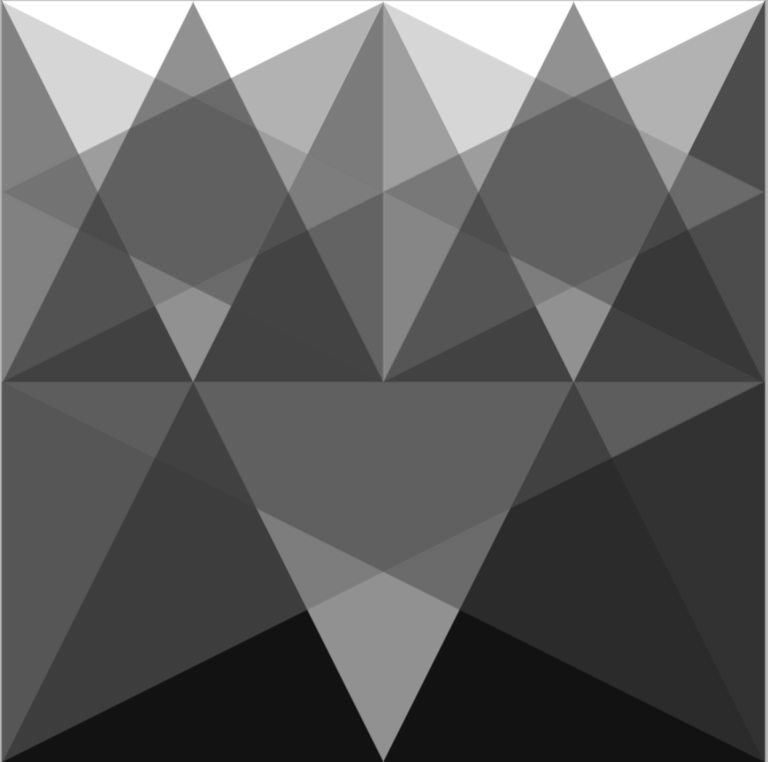
Write a WebGL 1 fragment shader that draws this background.

```glsl
precision highp float;

uniform vec2 u_resolution;

// Coverage of a triangle whose base is the unit side at along = 0 and apex at along = 1.
float wedge(float along, float across, float soft) {
    float inside = (1.0 - 2.0 * abs(across - 0.5) - along) / sqrt(5.0);
    return smoothstep(-soft, soft, inside);
}

// Four overlapping triangles, one on each side of the unit square.
float panel(vec2 p, float under, float soft) {
    float shade = mix(under, 1.0, wedge(1.0 - p.y, p.x, soft));
    shade = mix(shade, 0.675, 0.5 * wedge(p.x, p.y, soft));
    shade = mix(shade, 0.395, 0.5 * wedge(1.0 - p.x, p.y, soft));
    return mix(shade, 0.14, 0.5 * wedge(p.y, p.x, soft));
}

void main() {
    vec2 uv = gl_FragCoord.xy / u_resolution;
    vec2 p = (uv - vec2(0.4992, 0.4988)) / vec2(0.991, 0.997) + 0.5;
    float soft = 1.3 / min(u_resolution.x, u_resolution.y);

    // Large panel on black
    float shade = panel(p, 0.0, soft);

    // Two half-size panels side by side over its upper half
    vec2 q = vec2(2.0 * p.x, 2.0 * p.y - 1.0);
    float leftShade = panel(q, shade, 2.0 * soft);
    float rightShade = panel(q - vec2(1.0, 0.0), shade, 2.0 * soft);
    float upper = mix(leftShade, rightShade, smoothstep(-soft, soft, p.x - 0.5));
    upper += 0.03 * (1.0 - smoothstep(0.0, 0.003, abs(p.x - 0.5)));
    shade = mix(shade, upper, smoothstep(-soft, soft, p.y - 0.5));

    // Pale outer margin
    vec2 edge = 0.5 - abs(p - 0.5);
    float margin = smoothstep(-soft, soft, -0.0015 - min(edge.x, edge.y));
    shade = mix(shade, 0.72, margin);

    gl_FragColor = vec4(vec3(shade), 1.0);
}
```
